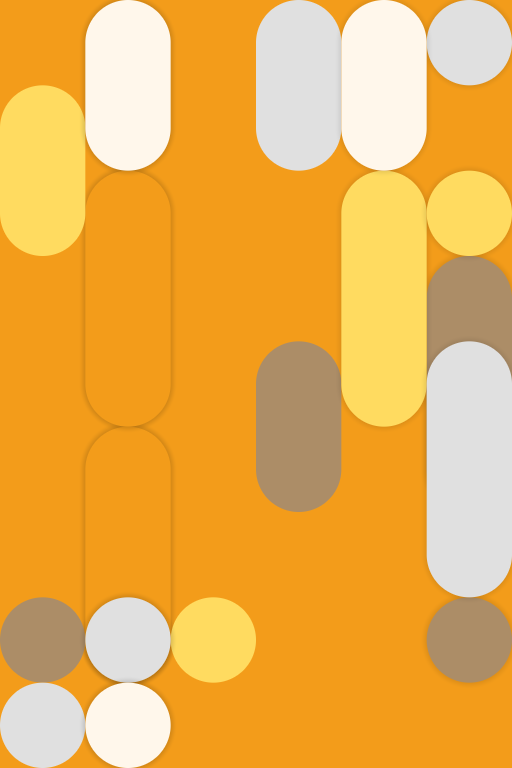
Give the GLSL for this background, as a Shadertoy shader.

```glsl
const vec3 ORANGE = vec3(0.953, 0.612, 0.102);
const vec3 BROWN = vec3(0.675, 0.553, 0.404);
const vec3 YELLOW = vec3(1.0, 0.859, 0.376);
const vec3 GREY = vec3(0.878);
const vec3 CREAM = vec3(1.0, 0.969, 0.922);

// Distance to an upright capsule one cell wide, standing on a grid cell
float capsule(vec2 p, vec2 cell, float cells) {
    p -= cell + 0.5;
    p.y -= clamp(p.y, 0.0, cells - 1.0);
    return length(p) - 0.5;
}

// Capsule layout: column, bottom row, height in cells, palette index
void paint(inout vec3 color, vec2 p, vec4 pill) {
    vec3 palette[5] = vec3[5](ORANGE, BROWN, YELLOW, GREY, CREAM);
    float dist = capsule(p, pill.xy, pill.z);

    // Soft shadow, only under the raised columns
    float raised = pill.x == 1.0 ? 0.16 : pill.x > 3.0 ? 0.1 : 0.0;
    float falloff = 1.0 - smoothstep(-0.03, 0.08, dist);
    color *= 1.0 - raised * falloff;

    // Flat fill with a one-pixel edge
    float pixel = 6.0 / iResolution.x;
    float fill = clamp(0.5 - dist / pixel, 0.0, 1.0);
    color = mix(color, palette[int(pill.w)], fill);
}

void mainImage(out vec4 fragColor, in vec2 fragCoord) {
    // Grid of six columns by nine rows
    vec2 p = fragCoord / iResolution.xy * vec2(6.0, 9.0);

    // Lower layer: orange, brown and yellow
    vec4 lower[10] = vec4[10](
        vec4(1, 1, 3, 0), vec4(1, 4, 3, 0),
        vec4(0, 1, 1, 1), vec4(3, 3, 2, 1), vec4(5, 3, 3, 1), vec4(5, 1, 1, 1),
        vec4(0, 6, 2, 2), vec4(2, 1, 1, 2), vec4(4, 4, 3, 2), vec4(5, 6, 1, 2));

    // Upper layer: grey and cream
    vec4 upper[8] = vec4[8](
        vec4(0, 0, 1, 3), vec4(1, 1, 1, 3), vec4(3, 7, 2, 3),
        vec4(5, 8, 1, 3), vec4(5, 2, 3, 3),
        vec4(1, 0, 1, 4), vec4(1, 7, 2, 4), vec4(4, 7, 2, 4));

    vec3 color = ORANGE;
    for (int i = 0; i < 10; i++) paint(color, p, lower[i]);
    for (int i = 0; i < 8; i++) paint(color, p, upper[i]);

    fragColor = vec4(color, 1.0);
}
```
